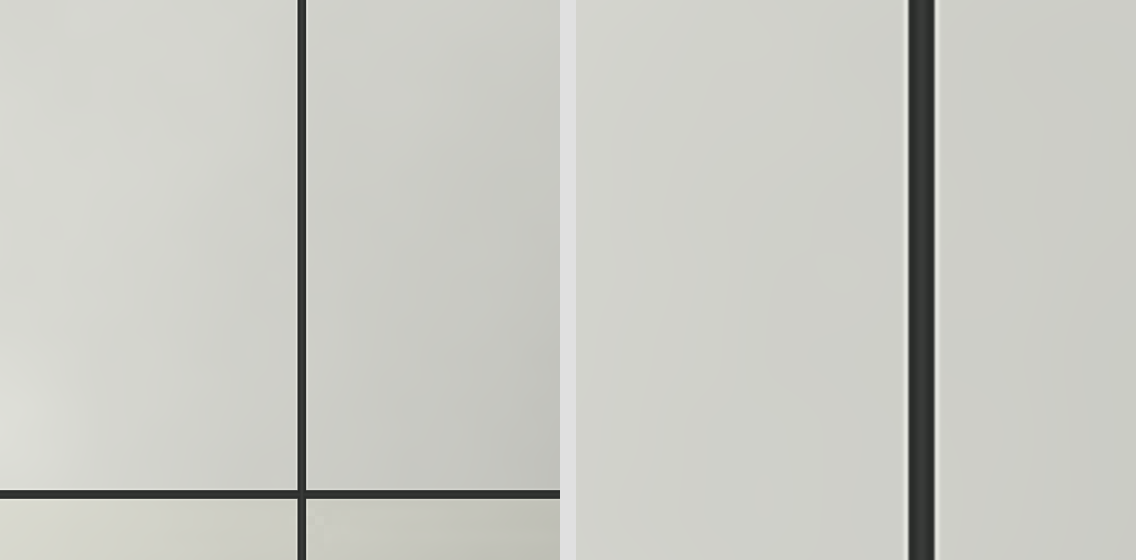
Left: the whole. Right: its middle third, enlarged.
Give the GLSL for this pattern, as a three.js fragment shader.

```glsl
// Large pale satin wall panels divided by thin dark joints with light bevelled edges.
#define PANEL_SIZE vec2(1.0, 1.0)
#define JOINT_POS vec2(0.539, 0.117)
#define JOINT_HALF 0.0077
#define EDGE_SOFT 0.0012
#define BEVEL_WIDTH 0.0016
#define BEVEL_GAIN vec2(0.095, 0.055)
#define PANEL_TINT vec3(1.0, 1.003, 0.972)
#define JOINT_COLOR vec3(0.165, 0.172, 0.165)
#define MOTTLE 0.008

varying vec2 vUv;

float hash(vec2 p) {
  return fract(sin(dot(p, vec2(127.1, 311.7))) * 43758.5453);
}

float noise(vec2 p) {
  vec2 i = floor(p);
  vec2 f = fract(p);
  f = f * f * (3.0 - 2.0 * f);
  return mix(mix(hash(i), hash(i + vec2(1.0, 0.0)), f.x),
             mix(hash(i + vec2(0.0, 1.0)), hash(i + vec2(1.0, 1.0)), f.x), f.y);
}

float glow(vec2 p, vec2 center, vec2 radius) {
  vec2 q = (p - center) / radius;
  return exp(-dot(q, q));
}

// Distance to the nearest vertical (x) and horizontal (y) joint.
vec2 jointDistance(vec2 p) {
  vec2 cell = fract((p - JOINT_POS) / PANEL_SIZE + 0.5) - 0.5;
  return abs(cell) * PANEL_SIZE;
}

vec3 panelColor(vec2 p) {
  // Broad light falling off to the lower right, with a soft reflection at left.
  float light = 0.848 - 0.05 * p.x - 0.048 * p.x * (1.0 - p.y);
  light += 0.024 * glow(p, vec2(0.0, 0.25), vec2(0.15, 0.14));
  light += 0.008 * glow(p, vec2(0.27, 0.84), vec2(0.22, 0.20));
  light -= 0.014 * glow(p, vec2(0.0, 1.0), vec2(0.25, 0.22));

  // Faint unevenness of the finish, and a few specks beside the crossing.
  light += MOTTLE * (noise(p * vec2(7.0, 6.0)) - 0.5);
  light += 0.5 * MOTTLE * (noise(p * 22.0) - 0.5);
  float specks = hash(floor(p * 64.0)) - 0.5;
  light += 0.022 * specks * glow(p, vec2(0.57, 0.06), vec2(0.045, 0.04));

  // The lower row is warmer, with weak horizontal streaks.
  vec3 color = light * PANEL_TINT;
  float lower = 1.0 - step(JOINT_POS.y, p.y);
  float streak = noise(vec2(p.x * 3.0, p.y * 48.0)) - 0.5;
  color += lower * (vec3(0.0, 0.0, -0.014) + 0.018 * streak * p.x);
  return color;
}

void main() {
  vec2 d = jointDistance(vUv);
  vec3 color = panelColor(vUv);

  // Light bevel just outside each joint.
  vec2 rim = (d - JOINT_HALF - BEVEL_WIDTH) / BEVEL_WIDTH;
  vec2 bevel = BEVEL_GAIN * exp(-rim * rim);
  color += max(bevel.x, bevel.y);

  // Dark joint, a little lighter along its middle.
  vec2 mask = 1.0 - smoothstep(JOINT_HALF - EDGE_SOFT, JOINT_HALF + EDGE_SOFT, d);
  vec2 ridge = 1.0 - smoothstep(0.0, JOINT_HALF * 0.75, d);
  float lift = max(ridge.x * 0.06, ridge.y * 0.035);
  color = mix(color, JOINT_COLOR + lift, max(mask.x, mask.y));

  gl_FragColor = vec4(color, 1.0);
}
```
